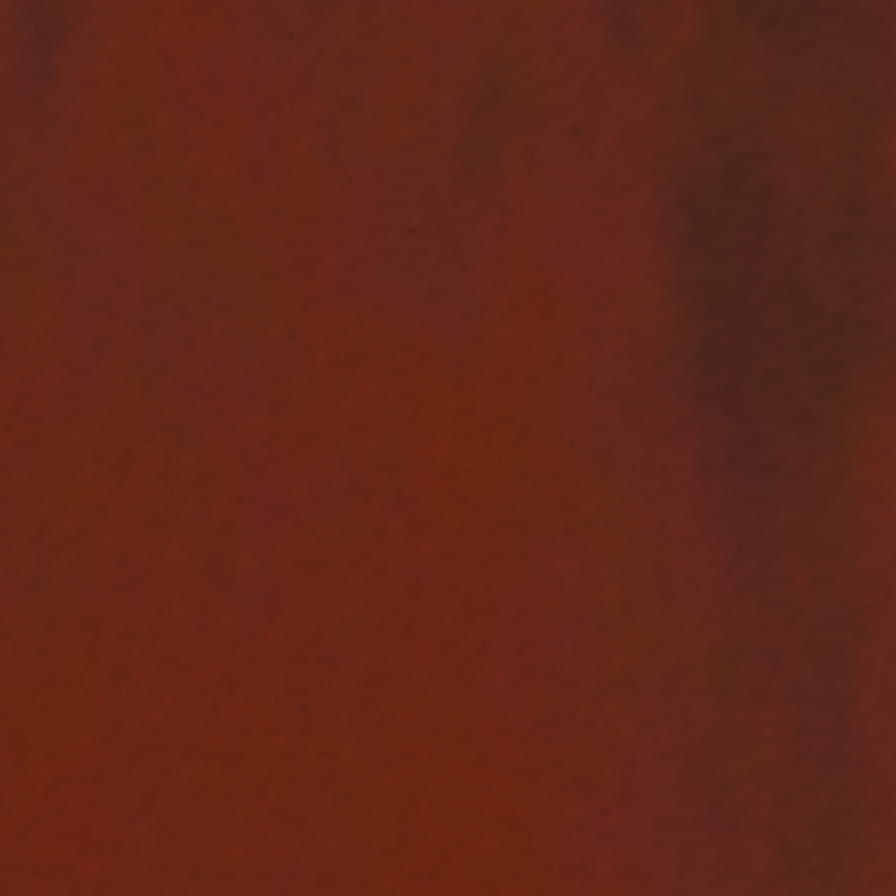
Write a WebGL 2 fragment shader that draws this texture.

```glsl
#version 300 es
precision highp float;

#define WARM_RED vec3(0.425, 0.148, 0.073)
#define ROSY_BROWN vec3(0.393, 0.160, 0.104)
#define DARK_UMBER vec3(0.305, 0.148, 0.108)
#define BLOTCH_AMOUNT 0.42
#define BAND_DARKNESS 0.52
#define HUE_DRIFT 0.028
#define GRAIN_SCALE 46.0
#define GRAIN_AMOUNT 0.085
#define GRAIN_ANGLE 0.5
#define SPECK_SCALE 60.0
#define SPECK_AMOUNT 0.13

uniform vec2 u_resolution;
out vec4 fragColor;

// Unit gradient from an integer hash of the lattice cell
vec2 cellGradient(vec2 cell) {
    uvec2 q = uvec2(ivec2(cell) + 4096);
    uint h = q.x * 1597334677u ^ q.y * 3812015801u;
    h = (h ^ (h >> 15)) * 2246822519u;
    h ^= h >> 13;
    float angle = float(h & 65535u) / 65536.0 * 6.28318;
    return vec2(cos(angle), sin(angle));
}

float gradientNoise(vec2 p) {
    vec2 cell = floor(p);
    vec2 f = p - cell;
    vec2 w = f * f * f * (f * (f * 6.0 - 15.0) + 10.0);
    float a = dot(cellGradient(cell), f);
    float b = dot(cellGradient(cell + vec2(1, 0)), f - vec2(1, 0));
    float c = dot(cellGradient(cell + vec2(0, 1)), f - vec2(0, 1));
    float d = dot(cellGradient(cell + vec2(1, 1)), f - vec2(1, 1));
    return mix(mix(a, b, w.x), mix(c, d, w.x), w.y);
}

float fbm(vec2 p, int octaves) {
    float sum = 0.0;
    float amplitude = 1.0;
    for (int i = 0; i < octaves; i++) {
        sum += amplitude * gradientNoise(p);
        p = p * 2.03 + vec2(17.3, 9.1);
        amplitude *= 0.5;
    }
    return sum;
}

// 0 is the warm ground, 1 the darkest stain
float stainDepth(vec2 uv) {
    float height = smoothstep(0.05, 0.95, uv.y);
    float wobble = 0.05 * gradientNoise(uv * vec2(3.0, 4.0) + 31.0);
    float x = uv.x + wobble;
    float band = smoothstep(0.55, 0.9, x) * (1.0 - 0.4 * smoothstep(0.93, 1.0, x));
    float blotch = fbm(uv * vec2(6.5, 3.2) + vec2(5.2, 12.7), 4);
    float edge = 0.12 * smoothstep(0.25, 0.0, uv.x) * height;
    return 0.12 + 0.32 * height + BAND_DARKNESS * band + edge
        + BLOTCH_AMOUNT * blotch * (0.45 + 0.55 * height);
}

vec3 stainColor(float depth) {
    vec3 color = mix(WARM_RED, ROSY_BROWN, smoothstep(0.0, 0.5, depth));
    return mix(color, DARK_UMBER, smoothstep(0.4, 1.0, depth));
}

// Short soft fibres that rise to the right
float fibreGrain(vec2 uv) {
    float c = cos(GRAIN_ANGLE);
    float s = sin(GRAIN_ANGLE);
    vec2 along = mat2(c, -s, s, c) * uv;
    float fibres = fbm(along * GRAIN_SCALE * vec2(0.7, 1.5) + 200.0, 2);
    float mottle = gradientNoise(uv * GRAIN_SCALE * 0.6 + 90.0);
    return 0.7 * fibres + 0.4 * mottle;
}

void main() {
    vec2 uv = gl_FragCoord.xy / u_resolution;
    vec3 color = stainColor(stainDepth(uv));

    // Slow drift between plum and olive
    float hue = fbm(uv * vec2(8.0, 5.0) + 60.0, 3);
    color += HUE_DRIFT * hue * vec3(0.15, -0.35, 0.8);

    // Grain and sparse dark flecks
    color *= 1.0 + GRAIN_AMOUNT * fibreGrain(uv);
    float fleck = smoothstep(0.32, 0.62, gradientNoise(uv * SPECK_SCALE + 140.0));
    float patches = smoothstep(-0.2, 0.4, gradientNoise(uv * 7.0 + 75.0));
    color *= 1.0 - SPECK_AMOUNT * fleck * patches;

    fragColor = vec4(clamp(color, 0.0, 1.0), 1.0);
}
```
